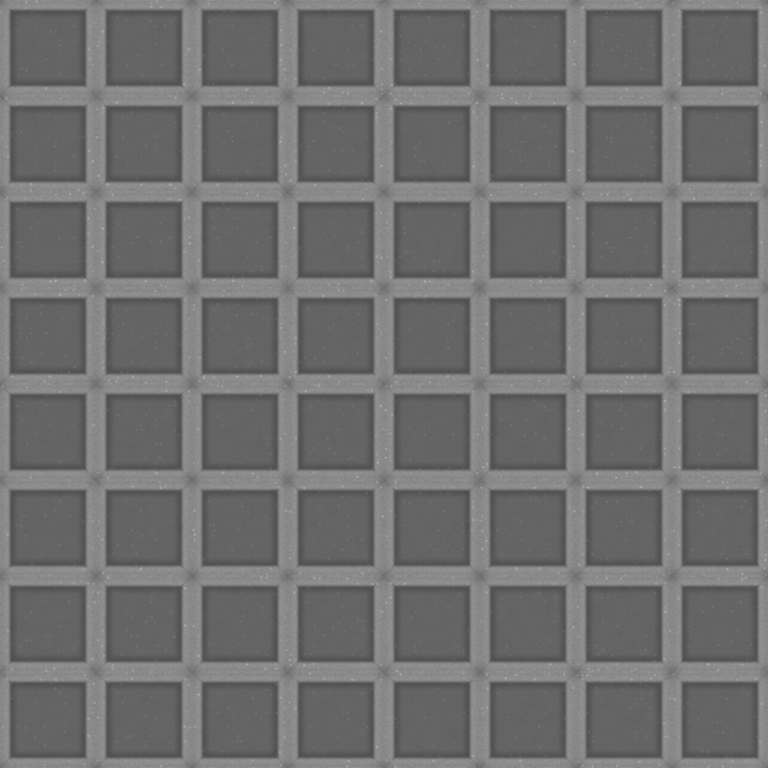
A WebGL 1 fragment shader for this pattern:

```glsl
precision highp float;

uniform vec2 u_resolution;

// Layout, in cell units unless noted
const float REPEATS = 8.0;
const float BAR_HALF = 0.104;
const float EDGE_SOFT = 0.022;
const float SHADOW_END = 0.205;
const float CREST_AT = 0.066;
const float CREST_WIDTH = 0.028;
const float JOINT_RADIUS = 0.075;
const float MITRE_WIDTH = 0.018;
const float SCRATCH_WIDTH = 0.009;

// Grey levels
const float PANEL_GREY = 0.392;
const float SHADOW_GREY = 0.315;
const float BAR_GREY = 0.53;
const float CREST_GAIN = 0.025;
const float JOINT_DARKEN = 0.065;
const float MITRE_DARKEN = 0.025;
const float SCRATCH_GAIN = 0.05;

// Surface wear: lattice points across the canvas, and strengths
const float GRAIN_LATTICE = 256.0;
const float FLECK_LATTICE = 160.0;
const float MOTTLE_LATTICE = 48.0;
const float PANEL_GRAIN = 0.014;
const float BAR_GRAIN = 0.04;
const float PANEL_FLECK = 0.045;
const float BAR_FLECK = 0.1;
const float MOTTLE_GAIN = 0.012;

float hash(vec2 p) {
  p = fract(p * vec2(0.1031, 0.1137));
  p += dot(p, p.yx + 33.33);
  return fract((p.x + p.y) * p.x * 47.3);
}

float bell(float x) {
  return exp(-x * x);
}

// Wrapping cellular noise: distance to the nearest scattered point
float cellular(vec2 uv, float lattice) {
  vec2 p = uv * lattice;
  vec2 base = floor(p);
  float nearest = 2.0;
  for (int j = -1; j <= 1; j++) {
    for (int i = -1; i <= 1; i++) {
      vec2 cell = base + vec2(float(i), float(j));
      vec2 id = mod(cell, lattice) + 1.0;
      vec2 point = cell + vec2(hash(id), hash(id + 371.0));
      nearest = min(nearest, distance(p, point));
    }
  }
  return nearest;
}

// Sparse bright dots, one candidate per lattice cell
float flecks(vec2 uv, float lattice) {
  vec2 p = uv * lattice;
  vec2 id = mod(floor(p), lattice) + 1.0;
  vec2 centre = 0.3 + 0.4 * vec2(hash(id + 53.0), hash(id + 197.0));
  float strength = smoothstep(0.86, 1.0, hash(id + 611.0));
  return strength * (1.0 - smoothstep(0.1, 0.42, distance(fract(p), centre)));
}

void main() {
  vec2 uv = gl_FragCoord.xy / u_resolution;

  // Distances to the centre lines of the bars
  vec2 axis = abs(fract(uv * REPEATS + 0.5) - 0.5);
  float d = min(axis.x, axis.y);
  float bar = 1.0 - smoothstep(BAR_HALF - EDGE_SOFT, BAR_HALF + EDGE_SOFT, d);

  // Recessed panel with a soft shadow along all four sides
  vec2 lift = smoothstep(vec2(BAR_HALF), vec2(SHADOW_END), axis);
  float panel = mix(SHADOW_GREY, PANEL_GREY, lift.x * lift.y);

  // Rounded bars, dimmed and mitred where they cross
  float joint = bell(length(axis) / JOINT_RADIUS);
  float mitre = bell((axis.x - axis.y) / MITRE_WIDTH)
              * (1.0 - smoothstep(0.06, 0.13, max(axis.x, axis.y)));
  float crest = bell((d - CREST_AT) / CREST_WIDTH) * (1.0 - joint);
  float rib = BAR_GREY + CREST_GAIN * crest
            - JOINT_DARKEN * joint - MITRE_DARKEN * mitre;

  // Broken hairline along the horizontal bars
  float broken = 0.5 + 0.3 * sin(uv.x * 6.2831853 * 37.0)
               + 0.2 * sin(uv.x * 6.2831853 * 91.0 + 1.7);
  rib += SCRATCH_GAIN * bell(axis.y / SCRATCH_WIDTH) * broken * (1.0 - joint);

  // Grain, flecks and faint mottling
  float grain = 0.45 - cellular(uv, GRAIN_LATTICE);
  float fleck = flecks(uv, FLECK_LATTICE);
  float mottle = 0.45 - cellular(uv, MOTTLE_LATTICE);

  float grey = mix(panel, rib, bar);
  grey += grain * mix(PANEL_GRAIN, BAR_GRAIN, bar);
  grey += fleck * mix(PANEL_FLECK, BAR_FLECK, bar);
  grey += mottle * MOTTLE_GAIN;
  gl_FragColor = vec4(vec3(grey), 1.0);
}
```
